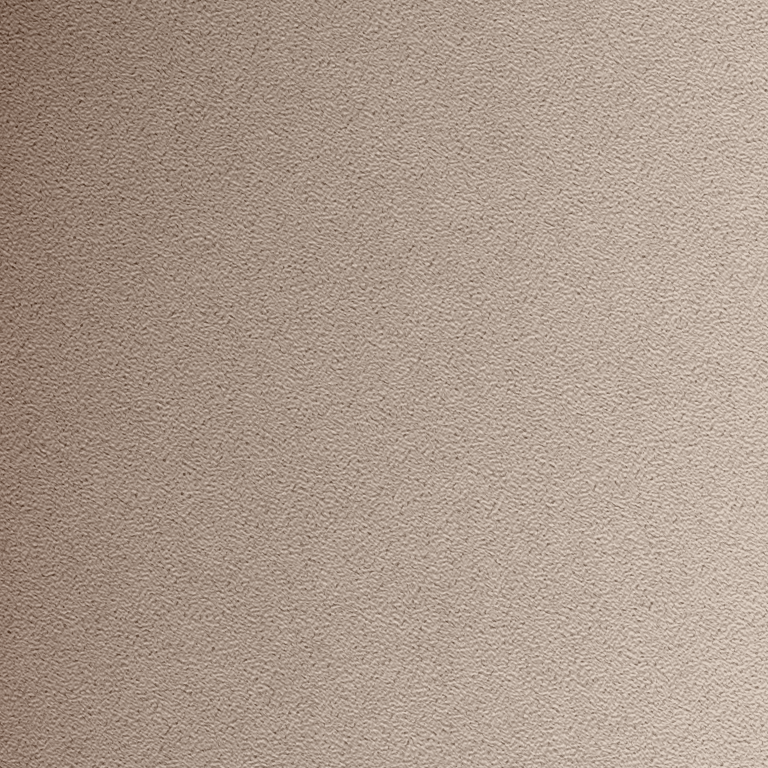
Write a Shadertoy shader that draws this texture.

```glsl
// Fine-grained beige suede, shaded from brown at the left to pale at the right.

const vec3 DARK_BROWN = vec3(0.43, 0.35, 0.29);
const vec3 PALE_BEIGE = vec3(0.80, 0.74, 0.69);
const vec3 EDGE_TINT = vec3(0.008, -0.008, -0.008);

const float GRAIN_ANGLE = -0.5;
const vec2 GRAIN_FREQUENCY = vec2(215.0, 270.0);
const vec2 LIGHT_OFFSET = vec2(-0.30, 0.55);

// Integer hash giving a unit gradient for each lattice cell
vec2 cellGradient(vec2 cell) {
    uvec2 q = uvec2(ivec2(cell)) * uvec2(1597u, 3812u) + uvec2(7919u, 104729u);
    uint n = (q.x ^ (q.y * 40503u)) * 747796u;
    n = (n ^ (n >> 15)) * 277803u;
    n = (n ^ (n >> 13)) * 668265u;
    n ^= n >> 16;
    float angle = float(n & 65535u) / 65536.0 * 6.28319;
    return vec2(cos(angle), sin(angle));
}

float gradientNoise(vec2 p) {
    vec2 cell = floor(p);
    vec2 f = p - cell;
    vec2 u = f * f * f * (f * (f * 6.0 - 15.0) + 10.0);
    vec2 right = vec2(1.0, 0.0);
    vec2 up = vec2(0.0, 1.0);
    float low = mix(dot(cellGradient(cell), f),
                    dot(cellGradient(cell + right), f - right), u.x);
    float high = mix(dot(cellGradient(cell + up), f - up),
                     dot(cellGradient(cell + 1.0), f - 1.0), u.x);
    return mix(low, high, u.y);
}

vec2 rotate(vec2 p, float angle) {
    float c = cos(angle);
    float s = sin(angle);
    return vec2(c * p.x + s * p.y, c * p.y - s * p.x);
}

// Nap of the surface in two octaves
float napHeight(vec2 p) {
    return gradientNoise(p) + 0.4 * gradientNoise(p * 1.6 + 31.7);
}

// Side-lit nap with scattered dark pits
float grainTone(vec2 uv) {
    vec2 bend = 0.004 * vec2(gradientNoise(uv * 23.0), gradientNoise(uv * 23.0 + 57.3));
    vec2 p = rotate(uv + bend, GRAIN_ANGLE) * GRAIN_FREQUENCY;
    float relief = napHeight(p) - napHeight(p + LIGHT_OFFSET);
    float pits = smoothstep(0.18, 0.50, gradientNoise(p * 0.9 + 113.1));
    return 0.52 * relief - 0.42 * pits;
}

// Broad light falling off to the left, with faint mottling
float broadTone(vec2 uv) {
    float sweep = mix(0.41, 0.96, pow(uv.x, 0.9));
    float tilt = 0.10 * (0.5 - uv.y);
    float corner = -0.14 * exp(-5.0 * length(uv - vec2(0.0, 1.0)));
    float edge = -0.05 * exp(-14.0 * uv.x);
    float mottling = 0.03 * gradientNoise(uv * 7.0) + 0.06 * gradientNoise(uv * 33.0 + 9.4);
    return sweep + tilt + corner + edge + mottling;
}

void mainImage(out vec4 fragColor, in vec2 fragCoord) {
    vec2 uv = fragCoord / iResolution.xy;
    float tone = clamp(broadTone(uv) + grainTone(uv), -0.4, 1.2);
    vec3 color = mix(DARK_BROWN, PALE_BEIGE, tone);
    color += EDGE_TINT * exp(-5.0 * uv.x);
    fragColor = vec4(color, 1.0);
}
```
